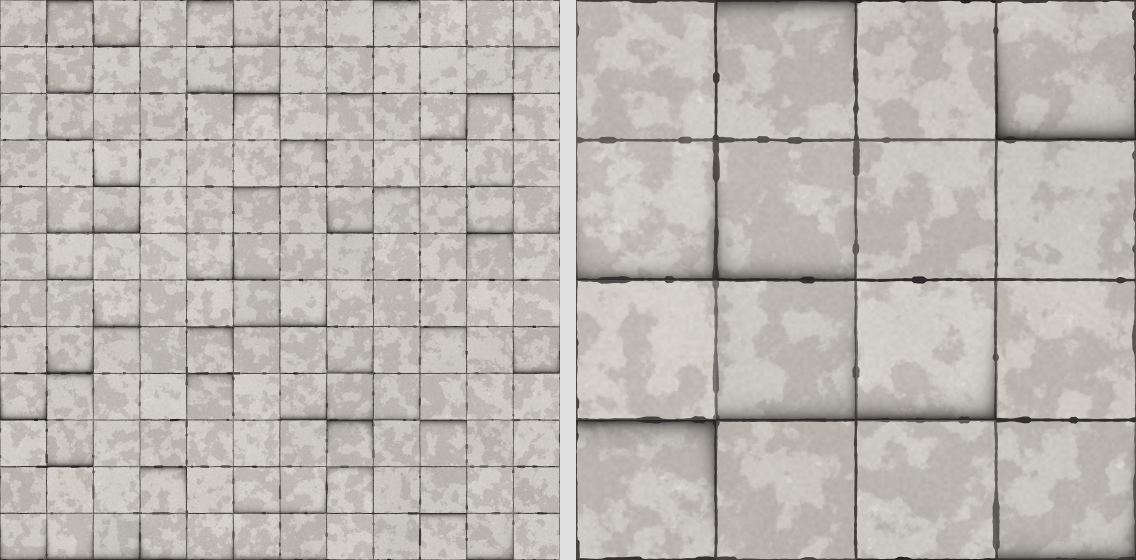
Left: the whole. Right: its middle third, enlarged.
This texture is drawn by a WebGL 1 fragment shader. Its source:

```glsl
precision highp float;
// Wall of 12 by 12 pale mottled stone tiles, some sunken and shaded at their edges.

uniform vec2 u_resolution;

float hash(vec2 p) {
  vec3 q = fract(vec3(p.xyx) * 0.1031);
  q += dot(q, q.yzx + 33.33);
  return fract((q.x + q.y) * q.z);
}

float noise(vec2 p) {
  vec2 i = floor(p);
  vec2 f = fract(p);
  f = f * f * (3.0 - 2.0 * f);
  return mix(mix(hash(i), hash(i + vec2(1.0, 0.0)), f.x),
             mix(hash(i + vec2(0.0, 1.0)), hash(i + vec2(1.0, 1.0)), f.x), f.y);
}

float fbm(vec2 p) {
  float sum = 0.0;
  float amplitude = 0.5;
  for (int i = 0; i < 5; i++) {
    sum += amplitude * noise(p);
    p = mat2(1.6, 1.2, -1.2, 1.6) * p + 17.3;
    amplitude *= 0.56;
  }
  return sum / 1.07;
}

// Two-toned mottling, shifted and tinted per tile
vec3 stone(vec2 p, vec2 tile) {
  vec2 q = p + 9.0 * vec2(hash(tile + 3.0), hash(tile + 8.0));
  float mottle = fbm(q * 5.0) + 0.16 * (hash(tile + 21.0) - 0.5);
  vec3 color = mix(vec3(0.735, 0.715, 0.695), vec3(0.81, 0.795, 0.775),
                   smoothstep(0.43, 0.56, mottle));
  color += 0.035 * (noise(q * 38.0) - 0.5) + 0.04 * (fbm(q * 2.0 + 40.0) - 0.5);
  color += 0.05 * smoothstep(0.72, 0.85, fbm(q * 9.0 + 70.0));
  float tint = hash(tile + 31.0) - 0.5;
  return color * (1.0 + 0.045 * tint) + vec3(0.006, 0.0, -0.006) * (hash(tile + 44.0) - 0.5);
}

// Shade along the top or bottom of a sunken tile, with sides that taper away
float sunkenShade(vec2 f, vec2 tile) {
  float kind = hash(tile + 57.0);
  if (kind > 0.36) return 0.0;
  float t = kind < 0.22 ? f.y : 1.0 - f.y;
  float depth = mix(0.5, 1.0, hash(tile + 63.0));
  float taper = max(1.0 - t * 1.1, 0.0);
  float width = 0.012 + 0.045 * taper;
  float left = exp(-f.x / width) * smoothstep(0.15, 0.6, hash(tile + 71.0));
  float right = exp((f.x - 1.0) / width) * smoothstep(0.1, 0.4, hash(tile + 83.0));
  float sides = 0.75 * sqrt(taper) * max(left, right);
  float base = 0.92 * exp(-t / (0.035 + 0.025 * depth));
  return depth * (1.0 - (1.0 - base) * (1.0 - sides));
}

// Joint across one axis: x runs along it, y crosses it
float joint(vec2 p, float seed, float pixel) {
  float row = floor(p.y + 0.5);
  float chip = noise(vec2(p.x * 9.0, row * 7.0 + seed));
  float roughness = noise(vec2(p.x * 40.0, row * 5.0 + seed));
  float halfWidth = 0.008 + 0.004 * roughness + 0.014 * smoothstep(0.72, 0.9, chip);
  float offset = 0.008 * (noise(vec2(p.x * 6.0, row * 3.0 + seed)) - 0.5);
  float edge = abs(p.y - row + offset);
  float strength = mix(0.6, 1.0, hash(vec2(floor(p.x), row + seed)));
  return strength * clamp((halfWidth - edge) / pixel + 0.5, 0.0, 1.0);
}

void main() {
  vec2 p = gl_FragCoord.xy / u_resolution * 12.0;
  vec2 tile = floor(p);
  float pixel = 12.0 / min(u_resolution.x, u_resolution.y);

  vec3 color = stone(p, tile);
  color = mix(color, vec3(0.1, 0.095, 0.09), sunkenShade(fract(p), tile));

  // Dark joints, slightly heavier across than down
  float lines = max(joint(p, 100.0, pixel), 0.85 * joint(p.yx, 200.0, pixel));
  color = mix(color, vec3(0.13, 0.12, 0.115), lines);

  gl_FragColor = vec4(color, 1.0);
}
```
